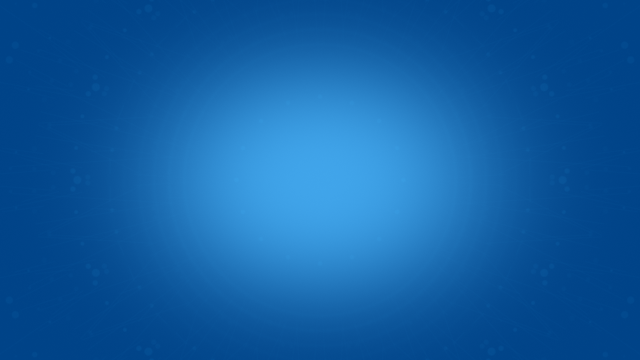
Write a Shadertoy shader that draws this background.

```glsl
// Soft blue oval glow with a faint kaleidoscope of dots, threads and rings.

const vec3 EDGE_BLUE = vec3(0.000, 0.263, 0.532);
const vec3 CORE_BLUE = vec3(0.252, 0.645, 0.917);
const vec3 DOT_TINT = vec3(0.02, 0.06, 0.06);

const float GLOW_ASPECT = 1.38;   // width of the oval over its height
const float GLOW_SIZE = 0.35;     // in canvas heights
const float GLOW_POWER = 2.6;     // steepness of the falloff
const float SECTORS = 16.0;
const float DOT_CELL = 0.055;
const float DOT_STRENGTH = 0.50;
const float THREAD_STRENGTH = 0.13;
const float RING_STRENGTH = 0.10;
const int THREADS = 14;
const float PI = 3.14159;

float hash(vec2 p) {
    vec3 q = fract(p.xyx * vec3(0.1031, 0.1030, 0.0973));
    q += dot(q, q.yzx + 33.33);
    return fract((q.x + q.y) * q.z);
}

// Mirrors the plane into one half sector beside the positive x axis.
vec2 kaleidoscope(vec2 p) {
    float sector = 2.0 * PI / SECTORS;
    float angle = atan(p.y, p.x + 1e-6);
    angle = abs(mod(angle + 0.5 * sector, sector) - 0.5 * sector);
    return length(p) * vec2(cos(angle), sin(angle));
}

float disc(vec2 p, float radius, float blur) {
    return 1.0 - smoothstep(radius - blur, radius + blur, length(p));
}

float segmentDistance(vec2 p, vec2 a, vec2 b) {
    vec2 ab = b - a;
    float along = clamp(dot(p - a, ab) / dot(ab, ab), 0.0, 1.0);
    return length(p - a - ab * along);
}

// One dot of random size and strength in some of the grid cells.
float scatteredDots(vec2 p, float blur) {
    vec2 cell = floor(p / DOT_CELL);
    vec2 jitter = 0.3 + 0.4 * vec2(hash(cell + 3.1), hash(cell + 17.7));
    float radius = mix(0.003, 0.008, hash(cell + 41.3));
    float strength = smoothstep(0.35, 1.0, hash(cell + 73.9));
    return strength * disc(p - (cell + jitter) * DOT_CELL, radius, blur);
}

// Dots on the sector axis: a small inner ring and two stronger outer ones.
float axisDots(vec2 p, float blur) {
    float dots = 0.5 * disc(p - vec2(0.232, 0.0), 0.006, blur);
    dots += disc(p - vec2(0.674, 0.0), 0.011, blur);
    dots += 0.6 * disc(p - vec2(0.645, 0.008), 0.007, blur);
    dots += 0.8 * disc(p - vec2(0.925, 0.022), 0.010, blur);
    return dots;
}

vec2 threadEnd(float id) {
    float angle = hash(vec2(id, 5.3)) * PI / SECTORS;
    float radius = mix(0.28, 1.05, hash(vec2(id, 29.1)));
    return radius * vec2(cos(angle), sin(angle));
}

float threads(vec2 p, float width) {
    float sum = 0.0;
    for (int i = 0; i < THREADS; i++) {
        float id = float(i);
        float d = segmentDistance(p, threadEnd(id), threadEnd(id + 50.0));
        sum += 1.0 - smoothstep(0.0, width, d);
    }
    return min(sum, 1.5);
}

void mainImage(out vec4 fragColor, in vec2 fragCoord) {
    vec2 p = (fragCoord - 0.5 * iResolution.xy) / iResolution.y;
    float blur = max(0.0025, 1.0 / iResolution.y);

    // Oval glow
    float oval = length(p / vec2(GLOW_ASPECT, 1.0));
    float glow = exp(-pow(oval / GLOW_SIZE, GLOW_POWER));
    vec3 color = mix(EDGE_BLUE, CORE_BLUE, glow);

    // Faint mirrored ornament, fading out toward the centre
    vec2 q = kaleidoscope(p);
    float radius = length(p);
    float fade = smoothstep(0.25, 0.65, radius);
    float ornament = DOT_STRENGTH * (fade * scatteredDots(q, blur) + axisDots(q, blur));
    ornament += THREAD_STRENGTH * fade * threads(q, 0.0035);
    float ringWave = 0.5 + 0.5 * cos(radius * 150.0);
    float ringBand = smoothstep(0.32, 0.38, radius) * (1.0 - smoothstep(0.40, 0.70, radius));
    ornament += RING_STRENGTH * ringBand * pow(ringWave, 6.0);
    color += DOT_TINT * ornament;

    // Fine dither against banding
    color += (hash(fragCoord) - 0.5) / 255.0;
    fragColor = vec4(clamp(color, 0.0, 1.0), 1.0);
}
```
